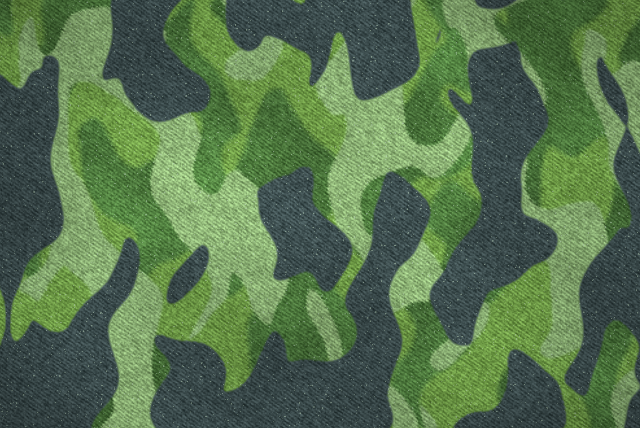
A WebGL 2 fragment shader for this texture:

```glsl
#version 300 es
precision highp float;
// Woodland camouflage printed on twill cotton, with soft folds and pale lint.

uniform vec2 u_resolution;
out vec4 fragColor;

const vec3 SLATE = vec3(0.218, 0.278, 0.282);
const vec3 PALE  = vec3(0.505, 0.640, 0.420);
const vec3 LIME  = vec3(0.410, 0.575, 0.260);
const vec3 GREEN = vec3(0.275, 0.432, 0.217);

vec2 hash22(vec2 cell) {
    vec3 h = fract(cell.xyx * vec3(0.1031, 0.1030, 0.0973));
    h += dot(h, h.yzx + 33.33);
    return fract((h.xx + h.yz) * h.zy);
}

float cornerSlope(vec2 cell, vec2 offset) {
    vec2 gradient = normalize(hash22(cell) * 2.0 - 0.999);
    return dot(gradient, offset);
}

// Gradient noise, roughly -0.7 to 0.7
float gradientNoise(vec2 p) {
    vec2 i = floor(p), f = fract(p);
    vec2 u = f * f * f * (f * (f * 6.0 - 15.0) + 10.0);
    vec2 e = vec2(1.0, 0.0);
    float low  = mix(cornerSlope(i, f), cornerSlope(i + e, f - e), u.x);
    float high = mix(cornerSlope(i + e.yx, f - e.yx), cornerSlope(i + 1.0, f - 1.0), u.x);
    return mix(low, high, u.y);
}

// Value noise, 0 to 1
float valueNoise(vec2 p) {
    vec2 i = floor(p), f = fract(p);
    f = f * f * (3.0 - 2.0 * f);
    float low  = mix(hash22(i).x, hash22(i + vec2(1, 0)).x, f.x);
    float high = mix(hash22(i + vec2(0, 1)).x, hash22(i + 1.0).x, f.x);
    return mix(low, high, f.y);
}

vec2 rotate(vec2 p, float angle) {
    float c = cos(angle), s = sin(angle);
    return vec2(c * p.x - s * p.y, s * p.x + c * p.y);
}

// Upright lobed patches: stretched noise, bent by a second noise
float patchField(vec2 p, vec2 scale, vec2 seed) {
    vec2 bend = vec2(gradientNoise(p * vec2(4.0, 5.0) + seed.yx),
                     gradientNoise(p * vec2(8.0, 4.0) + seed + 31.7));
    vec2 q = (p + bend * vec2(0.13, 0.10)) * scale + seed;
    float lobes = gradientNoise(rotate(q, 0.5) * 1.9 + 17.3);
    return gradientNoise(q) + 0.34 * lobes;
}

// Field to coverage, with an edge of even width in canvas units
float coverage(float field, float threshold, float width, float fray) {
    float slope = length(vec2(dFdx(field), dFdy(field))) * u_resolution.y;
    float distance = (field - threshold) / max(slope, 0.8);
    return smoothstep(-width, width, distance + fray);
}

vec3 camouflage(vec2 p, float fray) {
    float lime  = patchField(p, vec2(6.4, 3.5), vec2(41.3, 8.6));
    float pale  = patchField(p, vec2(6.6, 3.2), vec2(12.7, 63.1));
    float slate = patchField(p, vec2(6.2, 3.1), vec2(75.2, 27.4));
    vec3 color = GREEN * (1.0 + 0.35 * gradientNoise(p * 5.0 + 9.0));
    color = mix(color, LIME, coverage(lime, 0.06, 0.010, fray));
    color = mix(color, PALE, coverage(pale, 0.10, 0.0045, fray));
    return mix(color, SLATE, coverage(slate, 0.08, 0.0035, fray));
}

// Diagonal ribs broken up by uneven yarn, about -1 to 1
float twill(vec2 p) {
    vec2 q = rotate(p, 0.62);
    float wobble = valueNoise(p * 40.0) * 2.2;
    float ribs = sin(q.y * 810.0 + wobble);
    float yarn = valueNoise(q * vec2(110.0, 260.0)) - 0.5;
    float fibre = valueNoise(p * 330.0 + 5.0) - 0.5;
    return 0.36 * ribs + 0.9 * yarn + 1.2 * fibre;
}

// Sparse pale specks, one candidate per cell
float lint(vec2 p, float density, float share) {
    vec2 cell = floor(p * density);
    vec2 center = 0.25 + 0.5 * hash22(cell + 3.0);
    vec2 pick = hash22(cell + 91.0);
    float radius = mix(0.14, 0.26, pick.y);
    float d = length(fract(p * density) - center);
    return step(pick.x, share) * (1.0 - smoothstep(radius * 0.4, radius, d));
}

// Broad folds and small creases, darkening toward the corners
float shading(vec2 p, vec2 uv) {
    float folds = gradientNoise(rotate(p, 0.4) * vec2(1.6, 2.8) + 4.2);
    float creases = gradientNoise(rotate(p, 0.3) * vec2(5.0, 9.0) + 23.0);
    float corner = dot(uv - 0.5, uv - 0.5);
    return 1.09 + 0.22 * folds + 0.10 * creases - 0.46 * corner;
}

void main() {
    vec2 uv = gl_FragCoord.xy / u_resolution;
    vec2 p = gl_FragCoord.xy / u_resolution.y;

    // Printed cloth; the weave slightly frays the print edges
    float weave = twill(p);
    vec3 color = camouflage(p, 0.0018 * weave);

    // Weave relief, lint and light
    color *= 1.0 + 0.17 * weave;
    color += 0.05 * weave;
    float specks = lint(p, 95.0, 0.09) + 0.7 * lint(p + 0.37, 150.0, 0.12);
    color = mix(color, vec3(0.66, 0.75, 0.66), 0.55 * min(specks, 1.0));
    color *= shading(p, uv);

    fragColor = vec4(clamp(color, 0.0, 1.0), 1.0);
}
```
